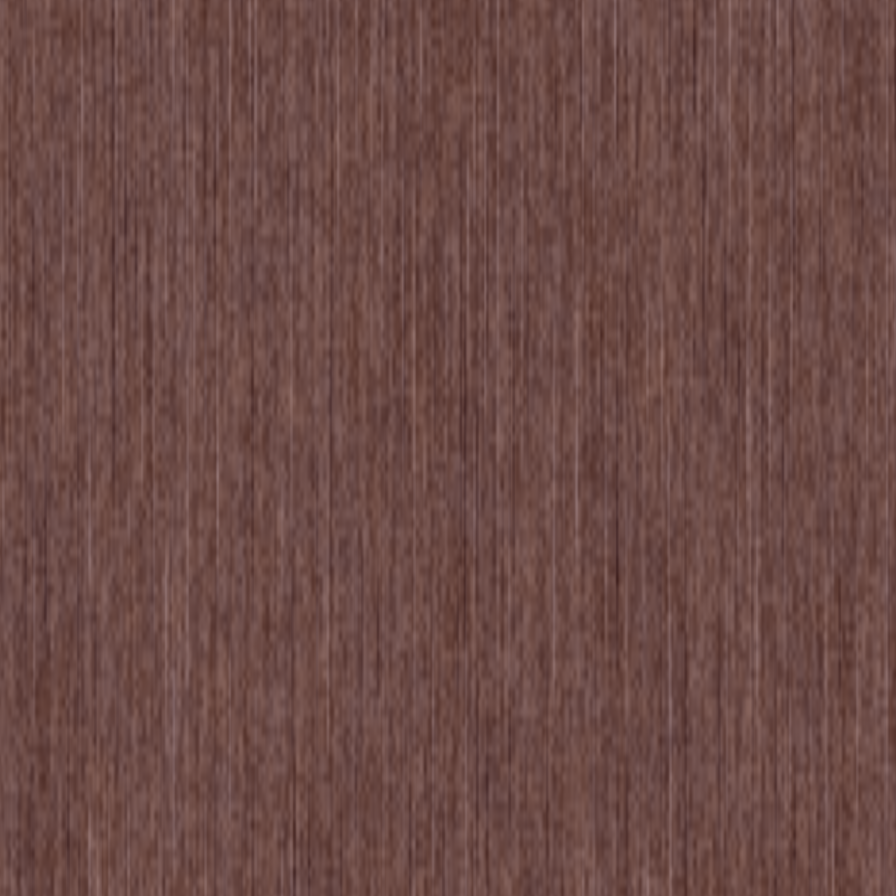
Write a Shadertoy shader that draws this texture.

```glsl
float hash(vec2 cell) {
    uvec2 q = uvec2(ivec2(cell)) * uvec2(1597u, 3812u);
    uint n = (q.x ^ (q.y + 747u)) * 277803u;
    n = (n ^ (n >> 15)) * 739397u;
    n = (n ^ (n >> 13)) * 974711u;
    return float((n ^ (n >> 16)) & 65535u) / 65535.0;
}

// Value noise centred on zero
float noise(vec2 p) {
    vec2 cell = floor(p), f = fract(p);
    f = f * f * (3.0 - 2.0 * f);
    float low = mix(hash(cell), hash(cell + vec2(1, 0)), f.x);
    float high = mix(hash(cell + vec2(0, 1)), hash(cell + vec2(1, 1)), f.x);
    return mix(low, high, f.y) - 0.5;
}

// Noise stretched along the grain, each layer with its own offset
float fibre(vec2 uv, float across, float along, float layer) {
    return noise(uv * vec2(across, along) + layer * vec2(37.3, 91.7));
}

// One thin line per column, fading in and out along its length
float threads(vec2 uv, float columns, float along, float layer) {
    float column = floor(uv.x * columns) + 1.0;
    float centre = 0.25 + 0.5 * hash(vec2(column, layer));
    float offset = abs(fract(uv.x * columns) - centre) / columns;
    float core = 1.0 - smoothstep(0.0004, 0.0024, offset);
    float shift = 50.0 * hash(vec2(column, layer + 40.0));
    float run = noise(vec2(column * 3.0 + 0.5, uv.y * along + shift + layer * 70.0));
    return core * smoothstep(0.02, 0.32, run);
}

void mainImage(out vec4 fragColor, in vec2 fragCoord) {
    vec2 uv = fragCoord / iResolution.xy;
    vec2 bent = uv + vec2(0.004 + 0.0012 * fibre(uv, 5.0, 3.0, 1.0), 0.0);

    // Faint bands, long streaks, short fibres and fine grain
    float tone = 0.018 * fibre(bent, 24.0, 2.5, 2.0);
    tone += 0.078 * fibre(bent, 241.0, 3.0, 3.0);
    tone += 0.070 * fibre(bent, 223.0, 24.0, 4.0);
    tone += 0.095 * fibre(bent, 233.0, 95.0, 5.0);

    // Long pale threads and dark pores
    float pale = threads(bent, 83.0, 5.0, 6.0) + threads(bent, 47.0, 2.5, 7.0);
    float dark = threads(bent, 79.0, 6.0, 8.0) + threads(bent, 41.0, 2.5, 9.0);
    tone += 0.062 * pale - 0.056 * dark;

    // Drift between warm rust and cool mauve
    float warmth = 0.018 * fibre(bent, 40.0, 9.0, 10.0) + 0.022 * fibre(bent, 120.0, 30.0, 11.0);
    warmth -= 0.010 * (pale + dark);

    vec3 wood = vec3(0.424, 0.293, 0.273) + tone;
    wood += warmth * vec3(0.5, -0.1, -0.9);
    fragColor = vec4(wood, 1.0);
}
```
